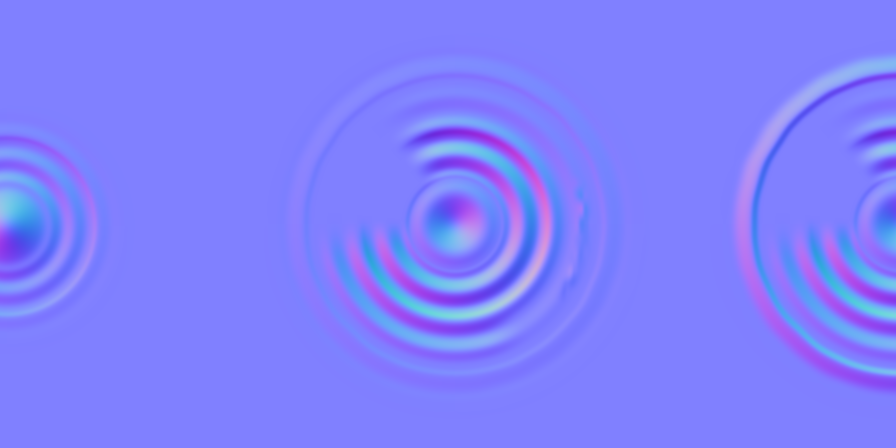
Write a Shadertoy shader that draws this texture map.

```glsl
const float TAU = 6.2831853;
const vec2 DOME_CENTER = vec2(0.015, 0.495);
const vec2 LEFT_POOL = vec2(1.016, 0.500);
const vec2 RIGHT_POOL = vec2(2.016, 0.500);
const float RING_CREST = 0.1370;   // radius of a rising slope
const float RING_PERIOD = 0.066;
const float RING_SLOPE = 0.68;
const float BOWL_RADIUS = 0.036;
const float BOWL_SLOPE = 0.55;
const float RIM_RADIUS = 0.338;
const float QUIET_ANGLE = 2.67;    // middle of the calm sector
const float STRONG_ANGLE = -2.09;  // middle of the far-ring sector
const float CHOP_ANGLE = -0.12;

float hash(vec2 p) {
    return fract(sin(dot(p, vec2(127.1, 311.7))) * 43758.5453);
}

float noise(vec2 p) {
    vec2 cell = floor(p), f = fract(p);
    f = f * f * (3.0 - 2.0 * f);
    float low = mix(hash(cell), hash(cell + vec2(1, 0)), f.x);
    float high = mix(hash(cell + vec2(0, 1)), hash(cell + vec2(1, 1)), f.x);
    return mix(low, high, f.y);
}

float band(float r, float center, float width) {
    float d = (r - center) / width;
    return exp(-d * d);
}

float angleGap(float a, float b) {
    return abs(mod(a - b + 0.5 * TAU, TAU) - 0.5 * TAU);
}

// Slope of a round pit, steepest at the given radius
float pit(float r, float radius) {
    float q = r / radius;
    return q * exp(0.5 - 0.5 * q * q);
}

// Red follows the slope in x, green opposes the slope in y
vec2 radialTilt(vec2 p, float slope) {
    return slope * vec2(p.x, -p.y) / max(length(p), 1e-4);
}

vec2 domeTilt(vec2 p) {
    float r = length(p);
    float envelope = smoothstep(0.065, 0.11, r) * (1.0 - smoothstep(0.13, 0.27, r));
    float slope = -0.7 * pit(r, 0.046);
    slope += 0.3 * envelope * cos(TAU * (r - 0.137) / 0.056);
    slope += 0.16 * band(r, 0.097, 0.010) + 0.16 * band(r, 0.197, 0.006);
    return radialTilt(p, slope);
}

vec2 poolTilt(vec2 p, float rimSlope) {
    float r = length(p);
    float angle = atan(p.y, p.x);

    // Rings fade out in the calm sector and, far out, on most sides
    float sector = smoothstep(0.38, 0.9, angleGap(angle, QUIET_ANGLE));
    float far = 1.0 - smoothstep(0.75, 1.15, angleGap(angle, STRONG_ANGLE));
    float reach = mix(1.0, mix(0.3, 1.0, far), smoothstep(0.215, 0.25, r));
    float envelope = smoothstep(0.09, 0.13, r) * (1.0 - 0.35 * smoothstep(0.2, 0.27, r));
    envelope *= 1.0 - smoothstep(0.275, 0.325, r);
    float rings = cos(TAU * (r - RING_CREST) / RING_PERIOD);
    float slope = RING_SLOPE * rings * envelope * sector * reach;

    // Crisp crease along the second ring
    slope += 0.3 * sector * band(r, 0.206, 0.006);

    // Central bowl, its shoulder and a thin lip
    slope += BOWL_SLOPE * pit(r, BOWL_RADIUS) * (1.0 - smoothstep(0.05, 0.085, r));
    slope -= 0.24 * band(r, 0.086, 0.014);
    slope += 0.22 * band(r, 0.106, 0.006);

    // Outer rim and its faint wake
    float ripple = RIM_RADIUS + 0.004 * (noise(p * 22.0) - 0.5);
    slope += rimSlope * band(r, ripple - 0.006, 0.008);
    slope -= 0.75 * rimSlope * band(r, ripple + 0.02, 0.02);
    slope += 0.04 * band(r, 0.385, 0.012);

    // Small chop on the right side
    float chop = band(r, 0.287, 0.013) * (1.0 - smoothstep(0.3, 0.55, angleGap(angle, CHOP_ANGLE)));
    slope += chop * 0.9 * (noise(p * vec2(75.0, 30.0)) - 0.55);
    return radialTilt(p, slope);
}

void mainImage(out vec4 fragColor, in vec2 fragCoord) {
    vec2 uv = fragCoord / iResolution.y;
    vec2 tilt = domeTilt(uv - DOME_CENTER);
    tilt += poolTilt(uv - LEFT_POOL, 0.13);
    tilt += poolTilt(uv - RIGHT_POOL, 0.65);
    vec3 normal = normalize(vec3(tilt, 1.0));
    fragColor = vec4(normal * 0.5 + 0.5, 1.0);
}
```
